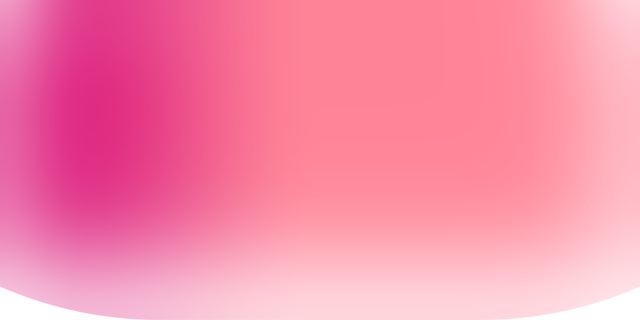
Write a WebGL 2 fragment shader that draws this background.

```glsl
#version 300 es
precision highp float;

uniform vec2 u_resolution;
out vec4 fragColor;

// Bell-shaped falloff with the given width.
float bell(float d, float width) {
    return exp(-d * d / (width * width));
}

// Signed distance to a panel with a flat base and wide rounded lower corners.
float panelDistance(vec2 p) {
    const float radius = 1.25;
    float beyondFlat = max(abs(p.x - 1.0) - 0.5, 0.0);
    return length(vec2(beyondFlat, min(p.y - radius, 0.0))) - radius;
}

void main() {
    // Canvas spans 2 x 1 units.
    vec2 p = gl_FragCoord.xy / u_resolution * vec2(2.0, 1.0);

    // Magenta on the left blends into coral pink.
    float coral = smoothstep(0.2, 1.0, p.x);
    vec3 color = mix(vec3(0.87, 0.14, 0.50), vec3(1.0, 0.515, 0.59), coral);

    // Pale haze along the base and sides, stronger in the upper corners.
    float lift = max(p.y - 0.6, 0.0);
    float cornerHaze = 1.4 * lift * lift;
    float baseHaze = 0.66 * bell(p.y, 0.27);
    float leftHaze = (0.28 + cornerHaze) * bell(p.x, 0.17);
    float rightHaze = (0.41 + cornerHaze) * bell(2.0 - p.x, 0.25);
    float topHaze = 0.08 * smoothstep(0.65, 1.0, p.y) * (1.0 - coral);
    float clear = (1.0 - baseHaze) * (1.0 - leftHaze) * (1.0 - rightHaze) * (1.0 - topHaze);
    color = mix(vec3(1.0), color, clear);

    // White outside the panel, with a smooth rim.
    float rim = 0.75 / u_resolution.y;
    color = mix(color, vec3(1.0), smoothstep(-rim, rim, panelDistance(p)));
    fragColor = vec4(color, 1.0);
}
```
